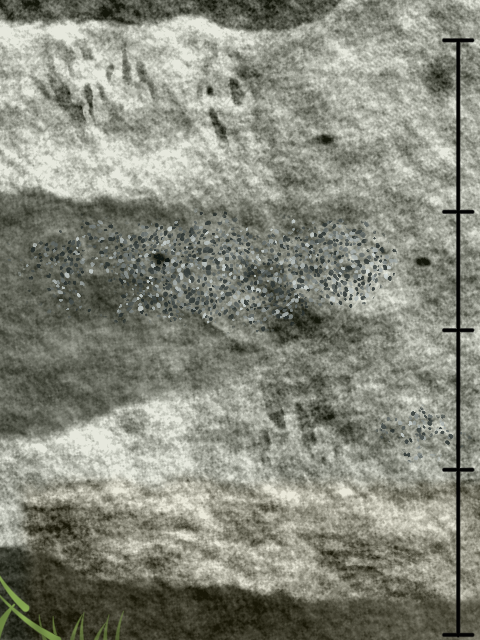
Reproduce this texture procedurally as a WebGL 1 fragment shader.

```glsl
precision highp float;
// Weathered sediment bank: pale ledge, shaded gravelly hollow, layered rock foot.
// Craggy edges set the broad tones; lit fractal relief and cellular pebbles add
// texture, with a black measuring bar and grass blades on top.
uniform vec2 u_resolution;

float hash(vec2 p) { return fract(sin(dot(p, vec2(127.1, 311.7))) * 43758.5453); }

float noise(vec2 p) {
  vec2 i = floor(p), f = fract(p);
  f = f * f * (3.0 - 2.0 * f);
  return mix(mix(hash(i), hash(i + vec2(1, 0)), f.x),
             mix(hash(i + vec2(0, 1)), hash(i + 1.0), f.x), f.y);
}

float fbm(vec2 p) {
  float sum = 0.0, amp = 0.5;
  for (int i = 0; i < 6; i++) {
    sum += amp * noise(p);
    p = mat2(1.68, 1.26, -1.26, 1.68) * p + 7.3;
    amp *= 0.52;
  }
  return sum;
}

// Brightness of a rough surface lit from above
float relief(vec2 p) { return fbm(p - vec2(0.08, 0.18)) - fbm(p + vec2(0.08, 0.18)); }

float ramp(float a, float b, float x) { return smoothstep(a, b, x); }

// Soft ellipse: 1 near the centre, 0 beyond the radii
float spot(vec2 p, float x, float y, float rx, float ry) {
  return 1.0 - ramp(0.2, 1.0, length((p - vec2(x, y)) / vec2(rx, ry)));
}

// Tapering curved leaf from root a to tip b
float blade(vec2 p, vec2 a, vec2 b, float width) {
  vec2 d = b - a;
  float t = clamp(dot(p - a, d) / dot(d, d), 0.0, 1.0);
  vec2 c = a + d * t + vec2(-d.y, d.x) * 0.2 * t * (1.0 - t);
  float w = width * (1.0 - 0.85 * t), aa = 1.0 / u_resolution.y;
  return 1.0 - ramp(w - aa, w + aa, length(p - c));
}

// x: pebble coverage, y: random tone
vec2 pebbles(vec2 p) {
  vec2 best = vec2(9.0, 0.0);
  for (int j = -1; j <= 1; j++)
    for (int i = -1; i <= 1; i++) {
      vec2 c = floor(p) + vec2(i, j);
      float d = length(p - c - vec2(hash(c), hash(c + 31.7))) / (0.3 + 0.4 * hash(c + 5.1));
      if (d < best.x) best = vec2(d, hash(c + 17.9));
    }
  return vec2(1.0 - ramp(0.6, 1.0, best.x), best.y);
}

// Distance to a horizontal stroke across the bar
float tick(vec2 p, float y) { return length(vec2(max(abs(p.x - 0.716) - 0.022, 0.0), p.y - y)); }

void main() {
  vec2 p = gl_FragCoord.xy / u_resolution.y;
  vec2 q = p + 0.035 * (vec2(fbm(p * 17.0), fbm(p * 17.0 + 40.0)) - 0.5);
  float x = q.x, y = q.y, aa = 1.0 / u_resolution.y;

  // Upper bank, hollow and top shadow
  float tone = 0.73 - 0.13 * ramp(0.28, 0.5, x) + 0.06 * spot(q, 0.1, 0.74, 0.3, 0.07);
  float bankFoot = 0.708 - 0.02 * ramp(0.0, 0.2, x);
  float shadeFoot = 0.318 + 0.06 * ramp(0.08, 0.25, x) + 0.12 * ramp(0.28, 0.55, x);
  float hollow = ramp(-0.01, 0.015, y - shadeFoot) * ramp(-0.004, 0.012, bankFoot - y);
  hollow *= 1.0 - 0.55 * ramp(0.15, 0.4, x) - 0.35 * ramp(0.42, 0.6, x);
  tone -= 0.36 * hollow + 0.14 * spot(q, 0.5, 0.49, 0.16, 0.07);
  float topEdge = 0.966 - 0.016 * ramp(0.3, 0.42, x) + 0.075 * ramp(0.43, 0.62, x);
  tone += 0.1 * ramp(-0.03, -0.01, y - topEdge);
  tone = mix(tone, 0.34, ramp(-0.004, 0.006, y - topEdge));

  // Layered rock and dark undercut
  float ledge = ramp(0.02, 0.06, x) * ramp(0.0, 0.03, 0.262 - y);
  float strata = fbm(vec2(q.x * 8.0 + 3.0, (q.y + 0.13 * q.x) * 42.0));
  tone = mix(tone, 0.9 * strata + 0.04, ledge * (1.0 - 0.6 * ramp(0.42, 0.52, x)));
  tone += 0.1 * spot(q, 0.6, 0.19, 0.16, 0.05);
  tone -= 0.36 * spot(q, 0.6, 0.115, 0.2, 0.08) * ramp(0.35, 0.55, strata);
  float footEdge = 0.147 - 0.05 * ramp(0.05, 0.16, x) - 0.03 * ramp(0.2, 0.5, x);
  float under = ramp(-0.004, 0.01, footEdge - y);
  tone = mix(tone, 0.22 + 0.18 * ramp(0.45, 0.7, x), under);

  // Slanted gouges and the crest in the hollow
  float gouge = ramp(0.42, 0.75, noise(vec2((q.x + 0.25 * q.y) * 85.0, q.y * 28.0)));
  tone -= 0.38 * gouge * (spot(p, 0.15, 0.86, 0.17, 0.11)
    + spot(p, 0.35, 0.84, 0.09, 0.13) + 0.8 * spot(p, 0.46, 0.32, 0.12, 0.12));
  tone -= 0.2 * spot(q, 0.2, 0.34, 0.03, 0.03);
  float crest = y - 0.525 + 0.055 * ramp(0.27, 0.41, x);
  tone += spot(q, 0.34, 0.5, 0.1, 0.06) * mix(-0.16, 0.17, ramp(-0.004, 0.004, crest)) * ramp(-0.025, 0.0, -abs(crest));

  // Coarse lumps, then sand grain
  float lit = 1.0 - 0.4 * hollow - 0.5 * under;
  tone += lit * (0.65 * relief(p * 14.0) + 0.6 * relief(p * 65.0) + 0.3 * (fbm(p * 9.0) - 0.5));
  tone += lit * 0.22 * (noise(mat2(0.8, 0.6, -0.6, 0.8) * p * 330.0) - 0.5);

  // Gravel, densest through the middle
  float density = spot(q, 0.38, 0.58, 0.25, 0.14) + spot(q, 0.55, 0.585, 0.11, 0.09)
    + 0.8 * spot(q, 0.67, 0.32, 0.12, 0.07) + 0.6 * spot(q, 0.14, 0.58, 0.24, 0.14);
  vec2 stone = pebbles(mix(p, q, 0.6) * 140.0);
  float gravel = stone.x * ramp(-0.05, 0.1, density * 2.0 * fbm(p * 20.0) - 0.33 - 0.6 * fract(stone.y * 7.3));
  tone = mix(tone, 0.15 + 0.72 * stone.y * stone.y, gravel * 0.8);

  // Burrows and one pale stone
  tone -= 0.35 * spot(p, 0.25, 0.595, 0.022, 0.017) + 0.5 * spot(p, 0.661, 0.591, 0.018, 0.011)
    + 0.5 * spot(p, 0.328, 0.857, 0.008, 0.011) + 0.4 * spot(p, 0.508, 0.783, 0.025, 0.012)
    + 0.4 * spot(q, 0.687, 0.886, 0.034, 0.05) - 0.3 * spot(p, 0.54, 0.232, 0.017, 0.014);
  vec3 color = clamp(tone, 0.08, 0.9) + vec3(0.0, 0.01, -0.035);
  color += vec3(-0.02, 0.0, 0.035) * gravel + vec3(0.015, 0.0, -0.015) * ledge;

  // Grass at the lower left
  float leaf = max(blade(p, vec2(0.09, 0.0), vec2(-0.01, 0.08), 0.006), blade(p, vec2(-0.01, 0.0), vec2(0.022, 0.055), 0.01));
  leaf = max(leaf, blade(p, vec2(0.04, 0.05), vec2(-0.01, 0.115), 0.006));
  for (int i = 0; i < 7; i++) {
    float k = float(i), root = 0.075 + 0.018 * k;
    vec2 tip = vec2(root + 0.04 * hash(vec2(k, 2)) - 0.02, 0.025 + 0.022 * hash(vec2(k, 8)));
    leaf = max(leaf, 0.65 * blade(p, vec2(root, -0.01), tip, 0.004));
  }
  color = mix(color, vec3(0.47, 0.58, 0.29) * (0.8 + 0.4 * noise(p * 50.0)), leaf);

  // Measuring bar with cross ticks
  float bar = length(vec2(p.x - 0.716, max(abs(p.y - 0.472) - 0.465, 0.0)));
  bar = min(min(bar, tick(p, 0.937)), min(tick(p, 0.669), tick(p, 0.484)));
  bar = min(bar, min(tick(p, 0.266), tick(p, 0.008)));
  gl_FragColor = vec4(mix(color, vec3(0.01), 1.0 - ramp(0.003 - aa, 0.003 + aa, bar)), 1.0);
}
```
